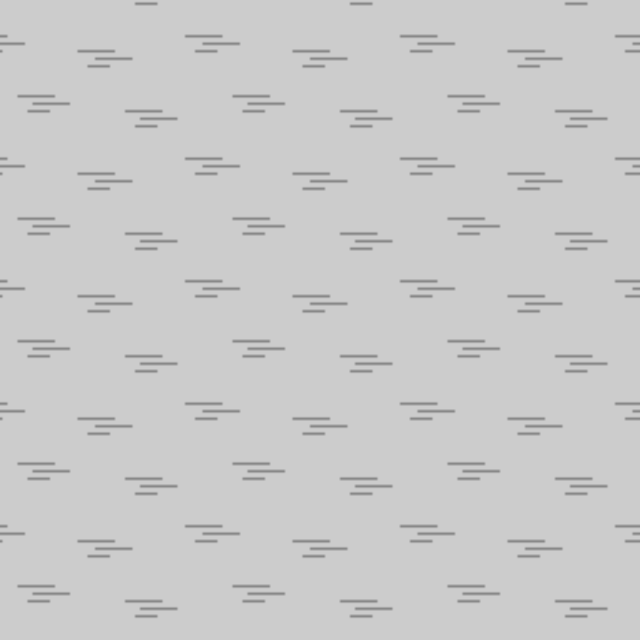
A WebGL 1 fragment shader for this pattern:

```glsl
precision highp float;
// Staggered clusters of three short grey dashes on a pale grey ground.

uniform vec2 u_resolution;

#define UNITS 256.0               // grid units across the canvas
#define TILE vec2(86.0, 49.0)     // size of one repeat
#define STAGGER vec2(43.0, 6.0)   // step from a cluster to its twin
#define ROW_GAP 3.0               // spacing of dashes in a cluster
#define LONG_DASH 15.0
#define SHORT_DASH 9.0
#define SOFTNESS 1.0              // fade distance around a dash
#define GROUND vec3(0.80)
#define INK vec3(0.51)

// Signed offset to the nearest repeat of a point
vec2 wrapTile(vec2 offset) {
  return mod(offset + 0.5 * TILE, TILE) - 0.5 * TILE;
}

// Soft horizontal dash starting at its left end
float dash(vec2 p, vec2 start, float len) {
  vec2 d = abs(wrapTile(p - start - vec2(0.5 * len, 0.0)));
  float across = clamp(1.0 - d.y / SOFTNESS, 0.0, 1.0);
  float along = clamp(0.5 + (0.5 * len - d.x) / SOFTNESS, 0.0, 1.0);
  return across * along;
}

// Two long dashes and a short one, stacked downwards
float cluster(vec2 p, vec2 start, float indent) {
  float ink = dash(p, start, LONG_DASH);
  ink = max(ink, dash(p, start + vec2(indent, ROW_GAP), LONG_DASH));
  return max(ink, dash(p, start + vec2(4.0, 2.0 * ROW_GAP), SHORT_DASH));
}

void main() {
  // Grid coordinates measured from the top left
  vec2 p = vec2(gl_FragCoord.x, u_resolution.y - gl_FragCoord.y);
  p *= UNITS / u_resolution.y;

  // Each row of clusters zigzags: one pair steps down, the other up
  float ink = 0.0;
  for (int i = 0; i < 2; i++) {
    vec2 stepBy = float(i) * STAGGER;
    ink = max(ink, cluster(p, vec2(7.0, 38.5) + stepBy, 6.0));
    ink = max(ink, cluster(p, vec2(31.0, 20.5) + stepBy * vec2(1.0, -1.0), 7.0));
  }

  gl_FragColor = vec4(mix(GROUND, INK, ink), 1.0);
}
```
